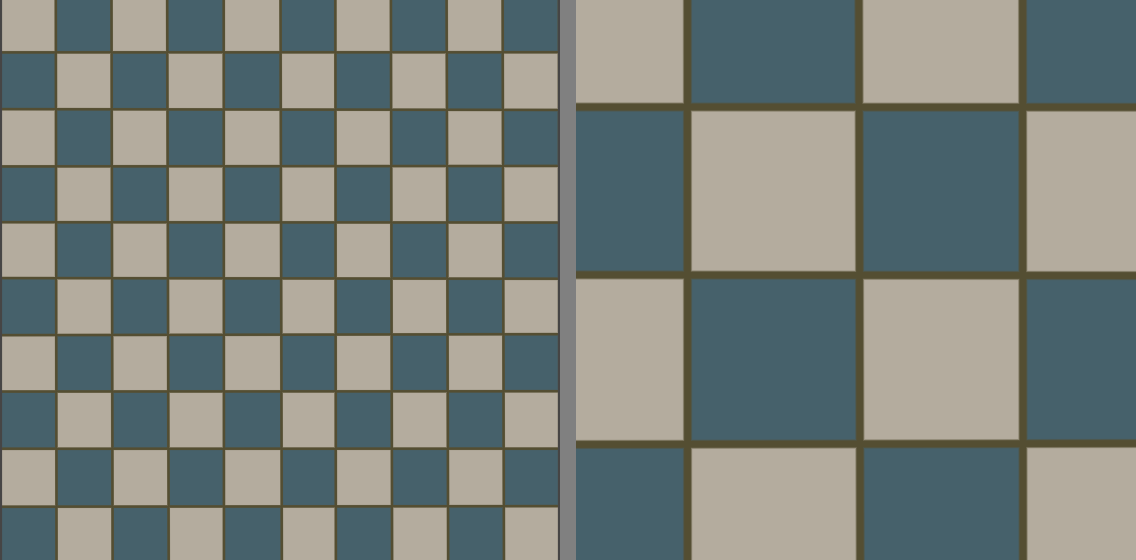
Left, the full canvas; right, a detail of the centre.
Reproduce this pattern procedurally as a WebGL 2 fragment shader.

```glsl
#version 300 es
precision highp float;

uniform vec2 u_resolution;
out vec4 fragColor;

const float TAU = 6.2831853;
const vec3 BLUE = vec3(0.275, 0.380, 0.420);
const vec3 BEIGE = vec3(0.706, 0.675, 0.620);
const vec3 GROUT = vec3(0.330, 0.306, 0.196);
const vec3 BORDER = vec3(0.275, 0.270, 0.270);

const vec2 FIRST_LINE = vec2(0.1003, 0.0951);
const vec2 PITCH = vec2(0.0998, 0.1017);
const float GROUT_HALF_WIDTH = 0.0024;
const float BORDER_WIDTH = 0.0037;

// Arithmetic hash in 0..1
float hash(float n) {
    n = fract(n * 0.1031 + 0.37);
    n *= n + 33.33;
    return fract(n * (n + n));
}

// Slow drift of the horizontal joints away from even spacing
float rowDrift(float y) {
    return 0.0026 * sin(TAU * (y - 0.06));
}

// The middle vertical joint sits a little to the right
float columnDrift(float x) {
    float offset = (x - 0.5) / 0.03;
    return 0.0026 * exp(-offset * offset);
}

// Small tilt of one joint, pivoting at the middle of its length
float tilt(float along, float amount) {
    return (along - 0.5) * amount;
}

// Coverage of a band around zero with smooth edges
float band(float dist, float halfWidth, float soft) {
    return 1.0 - smoothstep(-soft, soft, abs(dist) - halfWidth);
}

void main() {
    vec2 uv = gl_FragCoord.xy / u_resolution;
    float soft = max(0.7 / min(u_resolution.x, u_resolution.y), 0.0008);

    // Nearest joint in each direction
    vec2 joint = floor((uv - FIRST_LINE) / PITCH + 0.5);
    vec2 center = FIRST_LINE + joint * PITCH;
    center.x += columnDrift(center.x) + tilt(uv.y, -0.003 * hash(joint.x + 3.0));
    center.y += rowDrift(center.y) + tilt(uv.x, 0.004 * (hash(joint.y + 41.0) - 0.5));
    vec2 dist = uv - center;

    // Alternating tiles, counted from the lower left
    vec2 cell = joint + 1.0 + step(0.0, dist);
    float parity = mod(cell.x + cell.y, 2.0);
    vec3 color = mix(BLUE, BEIGE, step(0.5, parity));

    // Joints between the tiles
    float grout = max(band(dist.x, GROUT_HALF_WIDTH, soft),
                      band(dist.y, GROUT_HALF_WIDTH, soft));
    color = mix(color, GROUT, grout);

    // Dark strips along the left and right sides
    float side = min(uv.x, 1.0 - uv.x);
    color = mix(color, BORDER, band(side, BORDER_WIDTH, soft));

    fragColor = vec4(color, 1.0);
}
```
